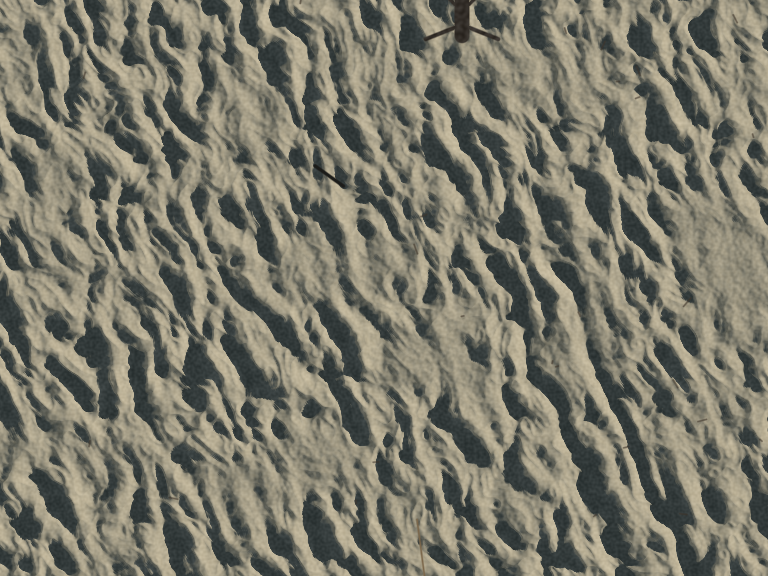
This texture is drawn by a Shadertoy shader. Its source:

```glsl
vec2 hash2(vec2 p) {
    vec3 q = fract(p.xyx * vec3(0.1031, 0.1030, 0.0973));
    q += dot(q, q.yzx + 33.33);
    return fract((q.xx + q.yz) * q.zy);
}

float gradientNoise(vec2 p) {
    vec2 cell = floor(p), f = p - cell;
    vec2 w = f * f * f * (f * (f * 6.0 - 15.0) + 10.0);
    vec4 corner;
    for (int i = 0; i < 4; i++) {
        vec2 o = vec2(i & 1, i >> 1);
        float angle = 6.2832 * hash2(cell + o + 50.0).x;
        corner[i] = dot(vec2(cos(angle), sin(angle)), f - o);
    }
    return mix(mix(corner.x, corner.y, w.x), mix(corner.z, corner.w, w.x), w.y);
}

float segment(vec2 p, vec2 a, vec2 b) {
    vec2 ab = b - a;
    return length(p - a - ab * clamp(dot(p - a, ab) / dot(ab, ab), 0.0, 1.0));
}

// Soft round patch where the sand lies smoother
float patchAt(vec2 p, vec2 center, vec2 radius) {
    vec2 d = (p - center) / radius;
    return exp(-dot(d, d));
}

// Height of the trodden sand: slanted dents, crests, grit and two furrows
float sandHeight(vec2 p) {
    vec2 q = vec2(p.x + 0.4 * p.y, p.y);
    q += 0.022 * vec2(gradientNoise(p * 9.0), gradientNoise(p * 9.0 + 31.7));
    float rough = mix(0.6, 1.2, smoothstep(-0.35, 0.05, gradientNoise(p * vec2(5.0, 6.0) + 9.3)));
    rough *= 1.0 - 0.8 * patchAt(p, vec2(1.28, 0.5), vec2(0.08, 0.13));
    rough *= 1.0 - 0.7 * patchAt(q, vec2(0.96, 0.36), vec2(0.04, 0.12));
    vec2 slanted = vec2(q.x - 0.06 * q.y, q.y);
    float dents = gradientNoise(slanted * vec2(27.0, 16.0));
    float crests = abs(gradientNoise(slanted * vec2(46.0, 33.0) + 17.0));
    float grit = gradientNoise(p * 105.0);
    float furrows = exp(-pow((q.x - 1.08) / 0.016, 2.0)) + exp(-pow((q.x - 1.19) / 0.016, 2.0));
    furrows *= 1.0 - smoothstep(0.5, 0.65, p.y);
    return rough * (dents - 0.35 * crests) + 0.055 * grit - 0.65 * furrows;
}

void mainImage(out vec4 fragColor, in vec2 fragCoord) {
    vec2 p = fragCoord / iResolution.y;
    float px = 1.0 / iResolution.y;
    vec2 toSun = vec2(0.93, 0.37) / 28.0;
    float sunSlope = 0.54;

    // Direct light from the slope facing the sun
    float rise = (sandHeight(p + toSun * 0.07) - sandHeight(p - toSun * 0.07)) / 0.14;
    float tone = 1.0 - exp(-1.3 * max(sunSlope - rise, 0.0));
    vec3 color = mix(vec3(0.36, 0.365, 0.33), vec3(0.775, 0.73, 0.62), tone);

    // Cast shadow, marched toward the low sun in growing steps
    float h = sandHeight(p), blocked = -1.0;
    for (int i = 1; i <= 16; i++) {
        float t = 0.06 * float(i) + 0.004 * float(i * i);
        blocked = max(blocked, sandHeight(p + toSun * t) - h - sunSlope * t);
    }
    vec3 shadow = vec3(0.22, 0.25, 0.25) + 0.06 * clamp(h - 0.2 * rise, -0.5, 0.6);
    color = mix(color, shadow, smoothstep(0.0, 0.085, blocked));

    // Fine grain
    color += 0.06 * gradientNoise(p * 180.0) + 0.03 * gradientNoise(p * 45.0 + 5.0);

    // Scattered straw and twigs
    for (int i = 0; i < 26; i++) {
        vec2 r = hash2(vec2(i, 7)), s = hash2(vec2(i, 23));
        vec2 a = vec2(1.34 * sqrt(r.x), r.y);
        float angle = 6.2832 * s.x;
        float d = segment(p, a, a + mix(0.004, 0.022, s.y * s.y) * vec2(cos(angle), sin(angle)));
        color = mix(color, vec3(0.24, 0.20, 0.16), 0.6 * (1.0 - smoothstep(0.0, 0.0012 + px, d)));
    }

    // Driftwood stick and a long pale stalk
    float stick = segment(p, vec2(0.547, 0.712), vec2(0.596, 0.677)) - 0.003;
    color = mix(color, vec3(0.11, 0.11, 0.10), 1.0 - smoothstep(-px, px, stick));
    float stalk = segment(p, vec2(0.724, 0.098), vec2(0.737, 0.0)) - 0.0015;
    color = mix(color, vec3(0.48, 0.40, 0.29), 1.0 - smoothstep(-px, px, stalk));

    // Dark stump with splayed legs at the upper edge
    vec2 m = vec2(abs(p.x - 0.802), p.y);
    float stump = segment(m, vec2(0.0, 1.02), vec2(0.0, 0.938)) - 0.013;
    stump = min(stump, segment(m, vec2(0.0, 0.957), vec2(0.063, 0.932)) - 0.0035);
    stump = min(stump, segment(m, vec2(0.0, 0.98), vec2(0.03, 1.01)) - 0.003);
    vec3 wood = vec3(0.20, 0.18, 0.16) + 0.1 * gradientNoise(p * 110.0);
    color = mix(color, wood, 1.0 - smoothstep(-px, px, stump));

    fragColor = vec4(color, 1.0);
}
```
